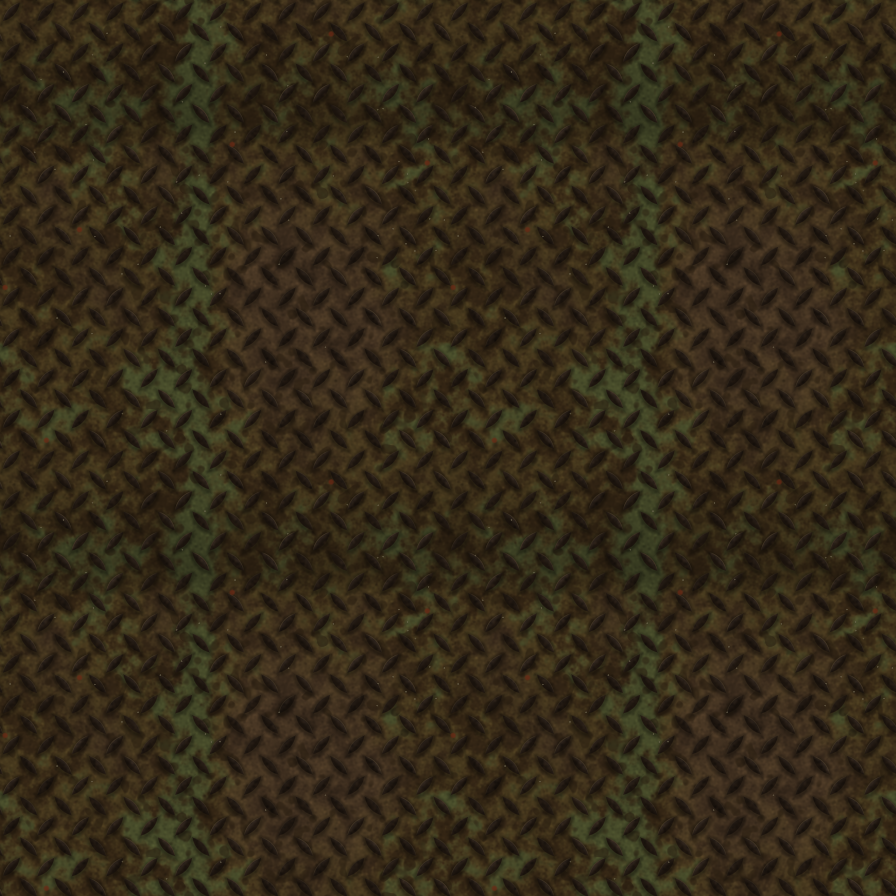
Reproduce this texture procedurally as a three.js fragment shader.

```glsl
// Worn tread plate: staggered lens-shaped lugs leaning left and right in turn,
// over rusty olive metal with remains of green paint. Stains come from wrapped
// cellular spot noise; the whole plate repeats twice across and twice down.
varying vec2 vUv;

const float PLATES = 2.0;                   // plate repeats per canvas side
const vec2 LUGS = vec2(13.0, 11.0);         // lugs of each lean per plate
const vec2 LUG_PHASE = vec2(0.33, 0.71);    // first right-leaning lug, in cells
const float LUG_LENGTH = 0.0138;            // half sizes, in canvas units
const float LUG_WIDTH = 0.0043;
const float LUG_ANGLE = 0.74;               // lean from vertical, in radians
const float EDGE = 0.0008;                  // edge softness
const float SHADOW = 0.0055;                // reach of the grime around a lug
const float TAU = 6.28318;

const vec3 OLIVE = vec3(0.275, 0.220, 0.112);
const vec3 UMBER = vec3(0.195, 0.140, 0.075);
const vec3 RUST = vec3(0.270, 0.200, 0.140);
const vec3 PAINT = vec3(0.265, 0.295, 0.165);
const vec3 LUG_DARK = vec3(0.105, 0.075, 0.050);
const vec3 LUG_FACE = vec3(0.190, 0.150, 0.120);
const vec3 RIM = vec3(0.310, 0.250, 0.165);
const vec3 CHIP = vec3(0.430, 0.160, 0.080);
const vec3 FLECK = vec3(0.440, 0.410, 0.320);

float hash(vec2 p) {
  vec3 q = fract(p.xyx * 0.1031);
  q += dot(q, q.yzx + 33.33);
  return fract((q.x + q.y) * q.z);
}

// Wraps a cell index to a whole number of cells
vec2 wrap(vec2 cell, vec2 count) {
  return floor(mod(cell + 0.5, count));
}

// Cellular spot noise, about -1 to 1, with n cells per plate
float spotNoise(vec2 plate, float n) {
  vec2 p = plate * n, base = floor(p);
  float sum = 0.0;
  for (int y = -1; y <= 1; y++) {
    for (int x = -1; x <= 1; x++) {
      vec2 cell = base + vec2(float(x), float(y));
      vec2 id = wrap(cell, vec2(n)) + n;
      vec2 offset = cell + vec2(hash(id), hash(id + 71.0)) - p;
      float fall = max(0.0, 1.0 - dot(offset, offset));
      sum += fall * fall * fall * (2.0 * hash(id + 137.0) - 1.0);
    }
  }
  return sum;
}

float layeredNoise(vec2 plate, float n) {
  float sum = 0.0, amount = 0.62;
  for (int i = 0; i < 4; i++) {
    sum += amount * spotNoise(plate, n);
    n *= 2.0;
    amount *= 0.65;
  }
  return sum;
}

// Rare small dots: a share of the n by n cells holds one
float dots(vec2 plate, float n, float share, float radius) {
  vec2 p = plate * n, id = wrap(floor(p), vec2(n)) + 2.0 * n;
  vec2 center = 0.3 + 0.4 * vec2(hash(id + 11.0), hash(id + 23.0));
  float dotMask = 1.0 - smoothstep(0.4 * radius, radius, length(fract(p) - center));
  return dotMask * step(hash(id), share);
}

// Distance to an upright pointed lens
float lens(vec2 p) {
  float r = (LUG_LENGTH * LUG_LENGTH + LUG_WIDTH * LUG_WIDTH) / (2.0 * LUG_WIDTH);
  return length(vec2(abs(p.x) + r - LUG_WIDTH, p.y)) - r;
}

vec3 ground(vec2 t, float mottle) {
  float cloud = layeredNoise(t, 6.0);
  vec2 s = t + 0.02 * cloud;

  // Broad stains: a painted strip, a rusty panel and a dark mossy band
  float strip = smoothstep(0.30, 0.43, s.x) * (1.0 - smoothstep(0.455, 0.50, s.x));
  strip *= 0.75 + 0.25 * cos(TAU * (t.y - 0.65));
  float panel = smoothstep(0.46, 0.53, s.x) * (1.0 - smoothstep(0.82, 0.98, s.x));
  panel *= 0.55 + 0.45 * cos(TAU * (t.y - 0.32));
  float moss = smoothstep(0.66, 0.71, s.y) * (1.0 - smoothstep(0.76, 0.97, s.y));

  vec3 color = mix(UMBER, OLIVE, smoothstep(-0.55, 0.3, mottle));
  float rust = smoothstep(-0.1, 0.9, 0.7 * panel - 0.6 * cloud - 0.5 * moss);
  color = mix(color, RUST * (1.0 + 0.25 * mottle), 0.8 * rust);
  float paint = 0.75 * strip + 0.25 * moss - 0.4 * panel + 0.8 * cloud + 0.5 * mottle;
  color = mix(color, PAINT, 0.85 * smoothstep(0.12, 0.85, paint));
  return color * (1.0 - 0.16 * moss + 0.08 * cloud);
}

void main() {
  vec2 t = fract(vUv * PLATES);
  float mottle = layeredNoise(t, 24.0);
  float grain = spotNoise(t, 160.0);
  vec3 color = ground(t, mottle) * (1.0 + 0.12 * grain);
  color = mix(color, UMBER * 0.8, 0.55 * smoothstep(0.35, 0.75, spotNoise(t, 44.0)));

  // Lugs: one lattice per lean, the second shifted by half a cell
  for (int i = 0; i < 2; i++) {
    float lean = 1.0 - 2.0 * float(i);
    vec2 p = t * LUGS - LUG_PHASE + 0.5 + 0.5 * float(i);
    float wear = hash(wrap(floor(p), LUGS) + 31.0 + 40.0 * float(i));
    vec2 q = (fract(p) - 0.5) / (LUGS * PLATES);
    float c = cos(LUG_ANGLE), s = lean * sin(LUG_ANGLE);
    vec2 local = vec2(c * q.x - s * q.y, s * q.x + c * q.y);
    float d = lens(local);
    float shade = lens(local + vec2(-0.0012 * lean, 0.0012));
    color *= mix(0.68, 1.0, smoothstep(0.0, SHADOW, shade));
    float side = local.x * lean / LUG_WIDTH;
    vec3 face = mix(LUG_DARK, LUG_FACE, smoothstep(0.5, -0.7, side) * (0.35 + 0.5 * wear));
    face *= 1.0 + 0.2 * grain + 0.15 * mottle;
    float rim = 1.0 - smoothstep(0.0, 0.0011, abs(d + 0.0002));
    float mask = 1.0 - smoothstep(-EDGE, EDGE, d);
    color = mix(color, face, mask);
    color = mix(color, RIM, rim * smoothstep(0.1, -0.7, side) * (0.15 + 0.35 * wear));
  }

  // Bare flecks and a few red chips
  color = mix(color, FLECK, 0.6 * dots(t, 60.0, 0.018, 0.16));
  color = mix(color, CHIP, 0.7 * dots(t, 32.0, 0.004, 0.26));
  gl_FragColor = vec4(color, 1.0);
}
```
